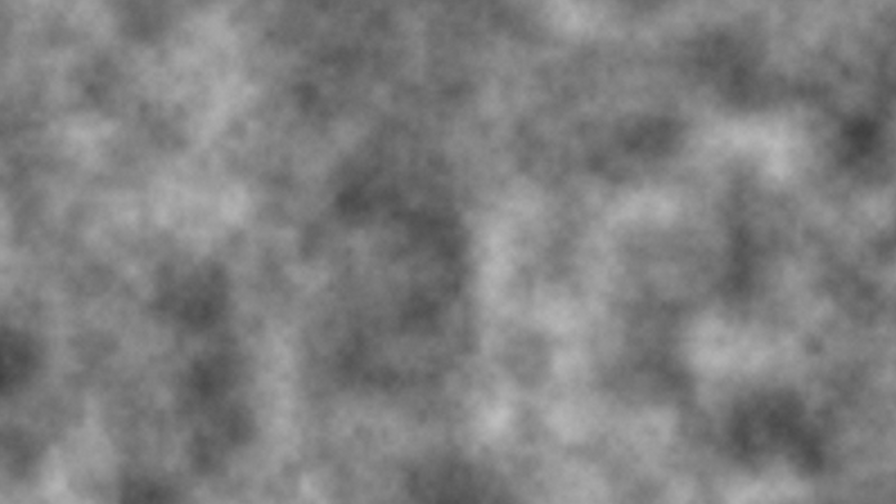
A Shadertoy shader for this texture:

```glsl
float hash(vec2 cell) {
    vec3 p = fract(cell.xyx * vec3(0.1031, 0.1030, 0.0973));
    p += dot(p, p.yzx + 33.33);
    return fract((p.x + p.y) * p.z);
}

// Smoothly interpolated lattice noise, 0 to 1
float valueNoise(vec2 p) {
    vec2 cell = floor(p);
    vec2 f = fract(p);
    vec2 blend = f * f * (3.0 - 2.0 * f);
    float bottom = mix(hash(cell), hash(cell + vec2(1, 0)), blend.x);
    float top = mix(hash(cell + vec2(0, 1)), hash(cell + vec2(1, 1)), blend.x);
    return mix(bottom, top, blend.y);
}

// Octaves of halving size and falling strength, centred on zero
float cloud(vec2 p) {
    float sum = 0.0;
    float amplitude = 0.5;
    for (int octave = 0; octave < 6; octave++) {
        sum += amplitude * (valueNoise(p) - 0.5);
        p = p * 2.0 + vec2(17.3, 41.7);
        amplitude *= 0.53;
    }
    return sum;
}

void mainImage(out vec4 fragColor, in vec2 fragCoord) {
    vec2 uv = fragCoord / iResolution.y;
    float grey = 0.504 + 0.64 * cloud(uv * 7.0 + vec2(23.0, 61.0));
    fragColor = vec4(vec3(grey), 1.0);
}
```
